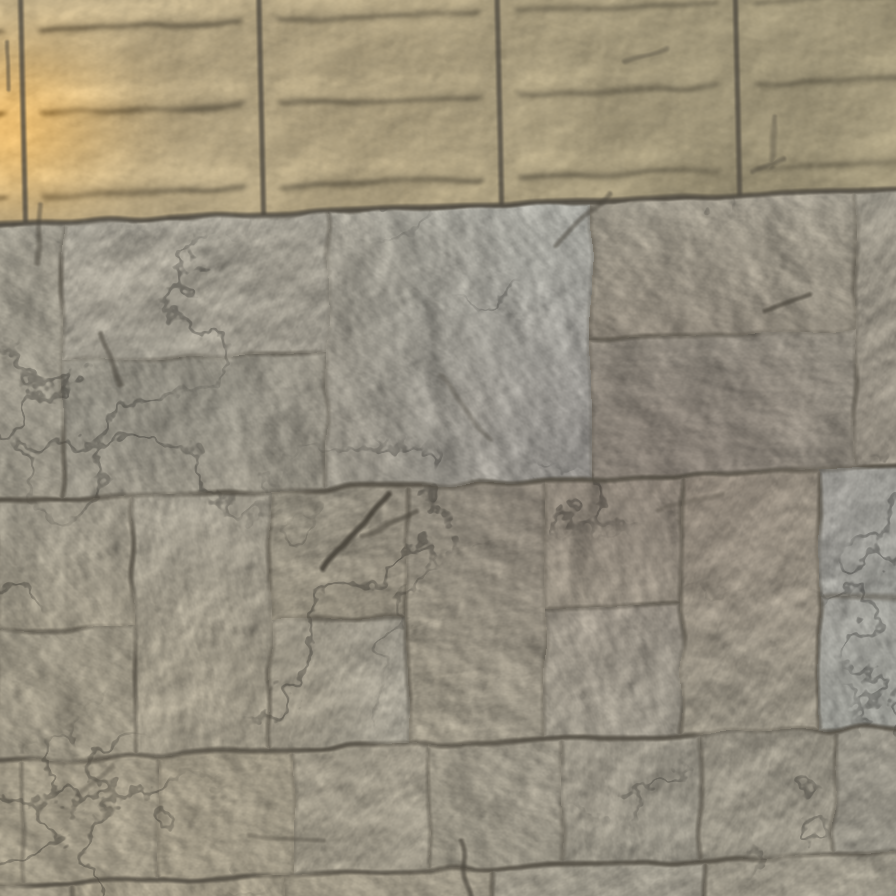
Write a Shadertoy shader that draws this texture.

```glsl
// Worn pavement: a band of ribbed yellow tiles above tilted courses of rough grey stone.
const vec3 STONE_DARK = vec3(0.53, 0.52, 0.48);
const vec3 STONE_LIGHT = vec3(0.65, 0.63, 0.58);
const vec3 STONE_WARM = vec3(0.64, 0.60, 0.51);
const vec3 STONE_COOL = vec3(0.65, 0.67, 0.66);
const vec3 TILE_TAN = vec3(0.69, 0.63, 0.50);
const vec3 TILE_GREY = vec3(0.62, 0.58, 0.47);
const vec3 GLOW = vec3(0.25, 0.13, -0.04);
const vec3 JOINT = vec3(0.32, 0.30, 0.26);
const float BAND_EDGE = 0.75;     // height of the band's lower edge at x = 0
const float TILT = 0.039;
const float TILE_WIDTH = 0.2657;
const float TILE_START = 0.0285;
const float RIB_PITCH = 0.093;
const float RIB_FIRST = 0.043;
const float RIB_HALF = 0.121;
const float JOINT_WIDTH = 0.0032;
const float RELIEF = 1.15;
const int SCRATCHES = 14;
// Four courses: depth of top, stone width, horizontal offset
const float COURSE_TOP[5] = float[5](0.0, 0.31, 0.60, 0.74, 0.90);
const float STONE_WIDTH[4] = float[4](0.295, 0.153, 0.151, 0.235);
const float STONE_START[4] = float[4](0.07, -0.004, 0.025, 0.08);

float hash(vec2 p) { return fract(sin(dot(p, vec2(127.1, 311.7))) * 43758.55); }

float noise(vec2 p) {
    vec2 i = floor(p), f = fract(p);
    f = f * f * (3.0 - 2.0 * f);
    return mix(mix(hash(i), hash(i + vec2(1, 0)), f.x),
               mix(hash(i + vec2(0, 1)), hash(i + vec2(1, 1)), f.x), f.y);
}

float fbm(vec2 p) {
    float sum = 0.0, amp = 0.5;
    for (int i = 0; i < 5; i++) {
        sum += amp * noise(p);
        p = mat2(1.6, 1.2, -1.2, 1.6) * p + 7.3;
        amp *= 0.52;
    }
    return sum;
}

float segment(vec2 p, vec2 a, vec2 b) {
    vec2 ap = p - a, ab = b - a;
    return length(ap - ab * clamp(dot(ap, ab) / dot(ab, ab), 0.0, 1.0));
}

float line(float dist, float width) {
    float aa = 0.7 / iResolution.y;
    return 1.0 - smoothstep(width * 0.35 - aa, width * 1.4 + aa, dist);
}

// Difference of height along the light direction
float relief(vec2 p) {
    vec2 q = p + 0.12 * fbm(p * 0.5);
    return fbm(q) - fbm(q + vec2(-0.09, 0.12));
}

vec3 stones(vec2 uv, float depth) {
    vec2 p = vec2(uv.x, depth) + 0.007 * (vec2(noise(uv * 28.0), noise(uv * 28.0 + 40.0)) - 0.5);
    int row = 0;
    for (int i = 1; i < 4; i++) if (p.y > COURSE_TOP[i]) row = i;
    float height = COURSE_TOP[row + 1] - COURSE_TOP[row];
    float gx = (p.x - STONE_START[row]) / STONE_WIDTH[row];
    float t = (p.y - COURSE_TOP[row]) / height;
    vec2 id = vec2(floor(gx), float(row));

    // Joints, with every second stone of the upper courses split in two
    float worn = smoothstep(0.15, 0.7, noise(uv * 16.0 + 9.0));
    float side = floor(gx + 0.5);
    float joint = line(abs(gx - side) * STONE_WIDTH[row], JOINT_WIDTH)
                * mix(0.3, 0.75, hash(vec2(side, float(row) + 5.0)));
    joint = max(joint, 0.85 * line(min(t, 1.0 - t) * height, JOINT_WIDTH));
    if (row < 2 && mod(id.x, 2.0) < 0.5) {
        joint = max(joint, 0.6 * line(abs(t - 0.5) * height, JOINT_WIDTH));
        id.y += 0.37 * step(0.5, t);
    }
    joint *= mix(0.35, 1.0, worn);

    // Stone tint
    float tone = hash(id + 3.1);
    vec3 col = mix(STONE_DARK, STONE_LIGHT, 0.35 + 0.4 * tone + 0.9 * (fbm(uv * 9.0) - 0.5));
    float warmth = smoothstep(0.9, 0.1, uv.x) * smoothstep(0.2, 0.55, depth);
    col = mix(col, STONE_WARM, 0.45 * warmth + 0.25 * hash(id + 8.0));
    col = mix(col, STONE_COOL, 0.55 * step(0.82, hash(id + 21.0)) * smoothstep(0.3, 0.7, uv.x));
    vec2 away = (uv - vec2(0.74, 0.48)) / vec2(0.28, 0.22);
    col -= vec3(0.06, 0.075, 0.065) * exp(-dot(away, away));

    // Chiselled surface with its own grain direction on each stone
    float a = 6.28 * hash(id + 13.0);
    vec2 grain = mat2(cos(a), -sin(a), sin(a), cos(a)) * uv * vec2(27.0, 21.0);
    col *= 1.0 + RELIEF * relief(grain);
    float crease = line(abs(fbm(uv * 13.0 + 30.0) - 0.48), 0.018);
    col *= 1.0 - 0.24 * crease * smoothstep(0.5, 0.75, noise(uv * 9.0 + 17.0));
    col += 0.06 * exp(-depth * 60.0);
    return mix(col, JOINT, joint);
}

vec3 tiles(vec2 uv, float rise) {
    float gx = (uv.x - TILE_START + 0.022 * rise) / TILE_WIDTH;
    float x = (fract(gx) - 0.5) * TILE_WIDTH;
    float row = max(floor((rise - RIB_FIRST) / RIB_PITCH + 0.5), 0.0);
    float y = rise - RIB_FIRST - row * RIB_PITCH + 0.004 * (noise(uv * 30.0) - 0.5);
    vec3 col = mix(TILE_TAN, TILE_GREY, smoothstep(0.1, 0.9, uv.x));
    col *= 1.0 + 0.5 * relief(uv * vec2(20.0, 26.0)) + 0.25 * (fbm(uv * 10.0) - 0.5);

    // Ribs: lit crown, shadow along the lower edge
    float inside = 1.0 - smoothstep(RIB_HALF - 0.012, RIB_HALF, abs(x) + 0.3 * max(abs(y) - 0.008, 0.0));
    float fade = mix(1.0, 0.6, uv.x) * mix(0.55, 1.0, noise(uv * 22.0 + 4.0));
    col *= 1.0 + inside * fade * (0.12 * exp(-pow((y - 0.006) / 0.011, 2.0))
                                - 0.38 * exp(-pow((y + 0.014) / 0.0045, 2.0)));
    vec2 away = (uv - vec2(0.0, 0.86)) / vec2(0.12, 0.09);
    col += GLOW * exp(-dot(away, away));
    float side = TILE_WIDTH * 0.5 - abs(x);
    return mix(col, JOINT, 0.8 * line(side, JOINT_WIDTH));
}

void mainImage(out vec4 fragColor, in vec2 fragCoord) {
    vec2 uv = fragCoord / iResolution.xy;
    float rise = uv.y - BAND_EDGE - TILT * uv.x + 0.004 * (noise(uv * 25.0) - 0.5);
    float aa = 1.0 / iResolution.y;
    vec3 col = mix(stones(uv, max(-rise, 0.0)), tiles(uv, max(rise, 0.0)), smoothstep(-aa, aa, rise));
    col = mix(col, JOINT, 0.8 * line(abs(rise), JOINT_WIDTH));

    // Scattered scratches and one large twig
    vec2 p = uv + 0.006 * (vec2(noise(uv * 40.0), noise(uv * 40.0 + 60.0)) - 0.5);
    float marks = 0.9 * line(segment(p, vec2(0.436, 0.449), vec2(0.361, 0.365)), 0.0038);
    for (int i = 0; i < SCRATCHES; i++) {
        vec2 seed = vec2(float(i), 2.7);
        vec2 start = vec2(hash(seed), hash(seed + 11.0));
        float angle = 3.14 * hash(seed + 23.0);
        vec2 end = start + vec2(cos(angle), sin(angle)) * mix(0.025, 0.09, hash(seed + 31.0));
        marks = max(marks, mix(0.25, 0.7, hash(seed + 47.0)) * line(segment(p, start, end), 0.003));
    }
    col = mix(col, JOINT * 0.9, marks);
    col += 0.02 * (noise(uv * 190.0) - 0.5);
    fragColor = vec4(clamp(col, 0.0, 1.0), 1.0);
}
```
